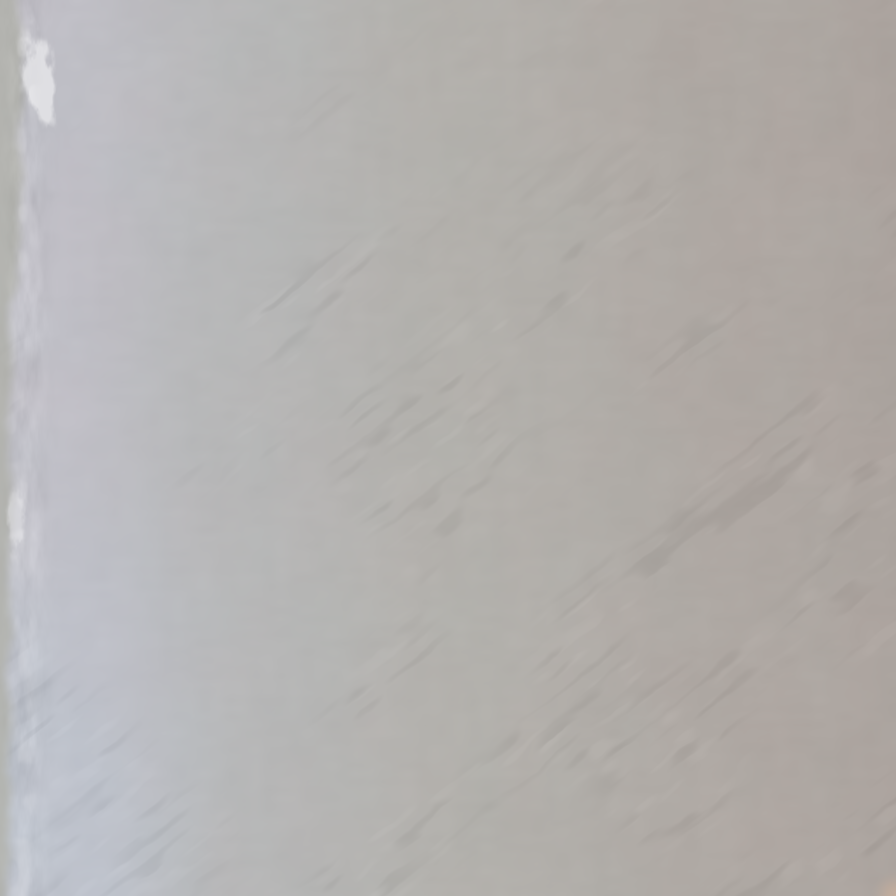
Reproduce this texture procedurally as a Shadertoy shader.

```glsl
// A smooth pale wall: cool blue-grey at the left fading to warm grey at the right.
// Stretched noise adds a few faint diagonal scuffs over soft mottling; a worn,
// glossy edge with broken white glints runs down the left border.

float hash(vec2 p) {
    vec3 q = fract(vec3(p.xyx) * 0.1031);
    q += dot(q, q.yzx + 33.33);
    return fract((q.x + q.y) * q.z);
}

float noise(vec2 p) {
    vec2 cell = floor(p), f = fract(p);
    f = f * f * (3.0 - 2.0 * f);
    return mix(mix(hash(cell), hash(cell + vec2(1, 0)), f.x),
               mix(hash(cell + vec2(0, 1)), hash(cell + vec2(1, 1)), f.x), f.y);
}

float fbm(vec2 p) {
    float sum = 0.0, weight = 0.5;
    for (int i = 0; i < 4; i++) {
        sum += weight * noise(p);
        p = p * 2.03 + 17.3;
        weight *= 0.5;
    }
    return sum / 0.9375;
}

// Broad light falloff across the wall
vec3 wallColor(vec2 uv) {
    float x = uv.x + 0.05 * (fbm(uv * 4.0) - 0.5) + 0.03 * (uv.y - 0.5);
    vec3 cool = mix(vec3(0.742, 0.760, 0.797), vec3(0.750, 0.747, 0.775),
                    smoothstep(0.05, 0.6, uv.y));
    vec3 color = mix(cool, vec3(0.718, 0.719, 0.722), smoothstep(0.07, 0.27, x));
    color = mix(color, vec3(0.701, 0.692, 0.674), smoothstep(0.22, 0.54, x));
    color = mix(color, vec3(0.682, 0.656, 0.636), smoothstep(0.50, 0.86, x));
    return mix(color, vec3(0.668, 0.637, 0.617), smoothstep(0.86, 1.06, x));
}

// Sparse thin scuffs rising to the right: faint creases, some with a light rim
float scuffs(vec2 uv) {
    vec2 along = normalize(vec2(0.78, 0.62));
    vec2 p = vec2(dot(uv, along), dot(uv, vec2(-along.y, along.x)));
    p.y += 0.010 * (fbm(uv * 22.0) - 0.5);
    float patches = smoothstep(0.52, 0.80, noise(p * vec2(6.0, 13.0) + 4.0));
    patches *= 1.0 - 0.6 * smoothstep(0.65, 0.9, uv.y);
    float crease = smoothstep(0.60, 0.95, noise(p * vec2(20.0, 110.0) + 9.0));
    float rim = smoothstep(0.65, 0.95, noise(p * vec2(24.0, 120.0) + 31.0));
    float grain = fbm(p * vec2(18.0, 50.0)) - 0.5;
    return patches * (0.014 * rim - 0.030 * crease) + 0.008 * grain;
}

// Ragged glints clustered along the edge, largest near the top
float glints(vec2 uv) {
    float ragged = fbm(uv * vec2(60.0, 32.0) + 6.0);
    vec2 top = (uv - vec2(0.047 + 0.10 * (0.9 - uv.y), 0.91)) / vec2(0.022, 0.060);
    vec2 middle = (uv - vec2(0.021, 0.41)) / vec2(0.016, 0.050);
    float large = smoothstep(0.25, 0.75, exp(-dot(top, top)) * (2.6 * ragged - 0.4));
    float small = smoothstep(0.25, 0.85, exp(-dot(middle, middle)) * (2.4 * ragged - 0.4));
    float line = exp(-pow((uv.x - 0.025) / 0.014, 2.0));
    float flecks = line * smoothstep(0.5, 0.8, noise(uv * vec2(80.0, 38.0)));
    return 0.75 * large + 0.5 * small + 0.18 * flecks;
}

void mainImage(out vec4 fragColor, in vec2 fragCoord) {
    vec2 uv = fragCoord / iResolution.xy;
    vec3 color = wallColor(uv) + scuffs(uv);

    // Soft mottling, with faint upright and level streaks
    color += 0.010 * (fbm(uv * 13.0 + 2.0) - 0.5);
    color += 0.008 * (noise(uv * vec2(70.0, 28.0)) - 0.5);
    color += 0.008 * (noise(uv * vec2(35.0, 110.0) + 50.0) - 0.5);
    color += vec3(0.006, -0.003, -0.002) * (noise(uv * vec2(24.0, 16.0) + 8.0) - 0.5);

    // Dull greenish border with a wavering boundary
    float border = 0.009 + 0.015 * smoothstep(0.5, 0.9, uv.y)
                 + 0.016 * (fbm(vec2(3.0, uv.y * 20.0)) - 0.5);
    float beyond = 1.0 - smoothstep(border - 0.009, border + 0.009, uv.x);
    color = mix(color, vec3(0.690, 0.692, 0.665), 0.8 * beyond);

    // Worn rim: upright grey streaks and smudges, then the glints
    float rim = exp(-pow((uv.x - 0.030) / 0.022, 2.0));
    color += rim * 0.14 * (fbm(uv * vec2(75.0, 22.0)) - 0.53);
    color = mix(color, vec3(0.92, 0.92, 0.93), clamp(glints(uv), 0.0, 1.0));

    // Small peach glow in the lower right corner
    float glow = 1.0 - smoothstep(0.0, 0.030, length(uv - vec2(1.0, 0.0)));
    color = mix(color, vec3(0.80, 0.69, 0.61), 0.7 * glow);

    fragColor = vec4(color, 1.0);
}
```
